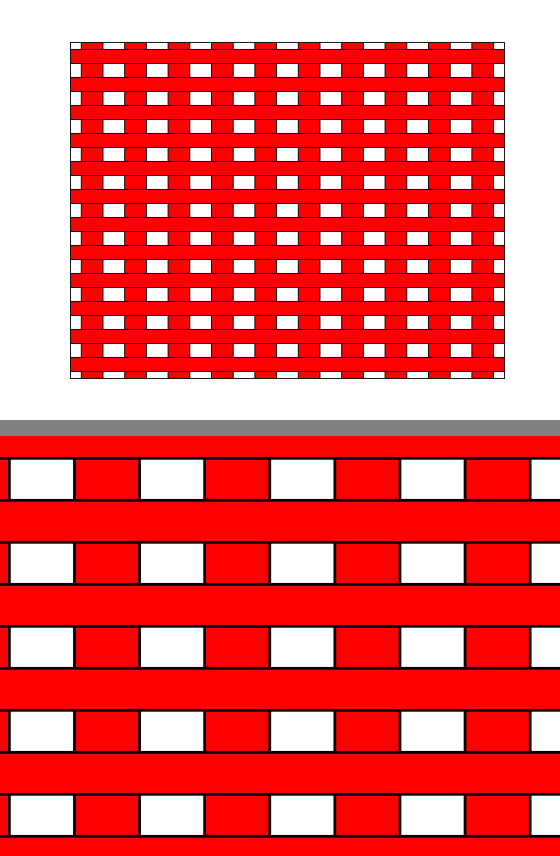
Top: the whole. Bottom: its middle third, enlarged.
Give the GLSL for this pattern, as a WebGL 1 fragment shader.

```glsl
precision highp float;

// Red slats on white: upright bands pass beneath level bands, all with thin
// black outlines, inside a framed panel with a plain white margin.
// Each band set is a repeated signed distance with box-filtered edges.

uniform vec2 u_resolution;

const vec2 REPEATS = vec2(10.0, 12.0);
const vec2 PANEL_MIN = vec2(0.125, 0.1);
const vec2 PANEL_MAX = vec2(0.9, 0.9);
const vec2 PANEL_SHIFT = vec2(0.00078, -0.00104);
const float LINE_WIDTH = 0.0022; // in canvas heights
const vec3 WHITE = vec3(1.0);
const vec3 RED = vec3(1.0, 0.0, 0.0);
const vec3 BLACK = vec3(0.0);

// Signed distance to bands filling the middle half of each period, positive inside
float bandDistance(float position, float period) {
  float t = fract(position / period);
  return (0.25 - abs(t - 0.5)) * period;
}

// Signed distance to a box from its corner, positive inside
float boxDistance(vec2 point, vec2 size) {
  vec2 inset = 0.5 * size - abs(point - 0.5 * size);
  return min(inset.x, inset.y);
}

// Share of the pixel on the positive side of an edge
float fillCoverage(float dist, float pixel) {
  return clamp(dist / pixel + 0.5, 0.0, 1.0);
}

// Share of the pixel covered by a line centred on an edge
float lineCoverage(float dist, float width, float pixel) {
  float halfWidth = 0.5 * width;
  float upper = clamp(dist + 0.5 * pixel, -halfWidth, halfWidth);
  float lower = clamp(dist - 0.5 * pixel, -halfWidth, halfWidth);
  return (upper - lower) / pixel;
}

// Lays an outlined band over the colour below it
vec3 paintBand(vec3 below, float dist, float pixel) {
  vec3 filled = mix(below, RED, fillCoverage(dist, pixel));
  return mix(filled, BLACK, lineCoverage(dist, LINE_WIDTH, pixel));
}

void main() {
  float pixel = 1.0 / u_resolution.y;
  vec2 canvas = vec2(u_resolution.x / u_resolution.y, 1.0);
  vec2 uv = gl_FragCoord.xy / u_resolution;

  // Panel coordinates, in canvas heights
  vec2 point = (uv - PANEL_MIN - PANEL_SHIFT) * canvas;
  vec2 size = (PANEL_MAX - PANEL_MIN) * canvas;
  vec2 period = size / REPEATS;

  // Upright bands first, level bands over them
  vec3 lattice = paintBand(WHITE, bandDistance(point.x, period.x), pixel);
  lattice = paintBand(lattice, bandDistance(point.y, period.y), pixel);

  // Clip to the panel and draw its frame
  float panel = boxDistance(point, size);
  vec3 color = mix(WHITE, lattice, fillCoverage(panel, pixel));
  color = mix(color, BLACK, lineCoverage(panel, LINE_WIDTH, pixel));

  gl_FragColor = vec4(color, 1.0);
}
```
